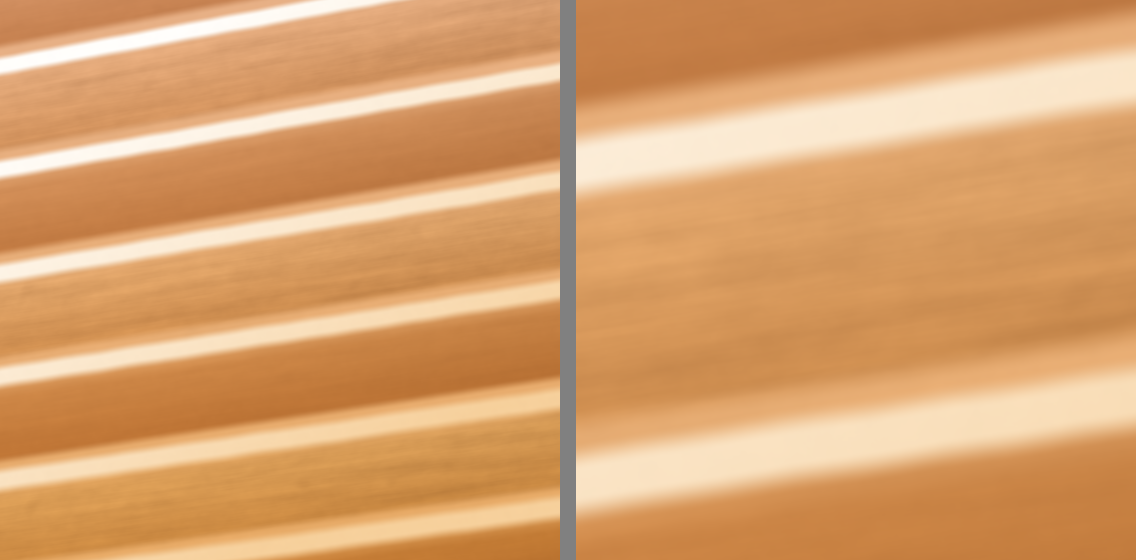
Left: the whole. Right: its middle third, enlarged.
Write a WebGL 2 fragment shader that draws this texture.

```glsl
#version 300 es
precision highp float;
// Sloping, softly lit wooden slats with bright rounded edges and fine grain.

uniform vec2 u_resolution;
out vec4 outColor;

const vec3 PALE_ROSE    = vec3(0.895, 0.665, 0.495);
const vec3 PALE_HONEY   = vec3(0.855, 0.610, 0.310);
const vec3 DEEP_ROSE    = vec3(0.835, 0.580, 0.400);
const vec3 DEEP_AMBER   = vec3(0.790, 0.500, 0.215);
const vec3 LIP_ROSE     = vec3(0.905, 0.690, 0.530);
const vec3 LIP_HONEY    = vec3(0.910, 0.670, 0.400);
const vec3 EDGE_CREAM   = vec3(0.965, 0.815, 0.610);
const vec3 EDGE_WHITE   = vec3(1.000, 0.995, 0.985);

vec2 hashGradient(vec2 cell) {
    vec2 h = vec2(dot(cell, vec2(127.1, 311.7)), dot(cell, vec2(269.5, 183.3)));
    return 2.0 * fract(sin(h) * 43758.545) - 1.0;
}

float gradientNoise(vec2 p) {
    vec2 i = floor(p), f = fract(p);
    vec2 w = f * f * f * (f * (f * 6.0 - 15.0) + 10.0);
    float a = dot(hashGradient(i), f);
    float b = dot(hashGradient(i + vec2(1, 0)), f - vec2(1, 0));
    float c = dot(hashGradient(i + vec2(0, 1)), f - vec2(0, 1));
    float d = dot(hashGradient(i + vec2(1, 1)), f - vec2(1, 1));
    return mix(mix(a, b, w.x), mix(c, d, w.x), w.y);
}

float fbm(vec2 p) {
    float sum = 0.0, amplitude = 0.5;
    for (int i = 0; i < 4; i++) {
        sum += amplitude * gradientNoise(p);
        p = p * 2.03 + 7.1;
        amplitude *= 0.55;
    }
    return sum;
}

// Slat number, growing downwards; whole numbers lie on the bright edges.
// The pitch widens to the right, so the edges fan out slightly.
float slatCoordinate(vec2 p) {
    float firstEdge = mix(0.117, -0.068, p.x);
    float pitch = mix(0.185, 0.1947, p.x);
    return (p.y - firstEdge) / pitch;
}

// Flat face: alternating pale and deep wood, darkening towards its lower side.
vec3 faceColor(vec2 p, float across, float pale, float warmth) {
    vec3 wood = mix(mix(DEEP_ROSE, DEEP_AMBER, warmth),
                    mix(PALE_ROSE, PALE_HONEY, warmth), pale);
    float shade = smoothstep(0.15, 0.82, across);
    wood *= 1.0 - shade * vec3(0.065, 0.115, 0.185);
    return wood * (1.0 - 0.035 * smoothstep(0.2, 1.0, p.x));
}

// Long streaks, soft mottling and sparse dark flecks in slat space.
float woodGrain(vec2 q, float strength) {
    float streaks = fbm(q * vec2(3.5, 9.0));
    float mottling = fbm(q * vec2(22.0, 7.0) + 31.0);
    float flecks = smoothstep(0.30, 0.60, gradientNoise(q * vec2(17.0, 4.5) + 53.0));
    return strength * (0.16 * streaks + 0.075 * mottling - 0.045 * flecks);
}

// Rounded edge highlight, blurrier further down.
float edgeGlow(float offset, float blur) {
    float above = 1.0 - smoothstep(0.035, 0.105 + blur, -offset);
    float below = 1.0 - smoothstep(0.045, 0.120 + blur, offset);
    return offset < 0.0 ? above : below;
}

void main() {
    vec2 uv = gl_FragCoord.xy / u_resolution;
    vec2 p = vec2(uv.x, 1.0 - uv.y);

    float slat = slatCoordinate(p);
    float index = floor(slat);
    float across = fract(slat);
    float offset = across - step(0.5, across);
    float pale = 1.0 - mod(index, 2.0);
    float warmth = clamp(0.95 * p.y + 0.12 * p.x, 0.0, 1.0);

    // Wooden face
    vec2 grainSpace = vec2(p.x, across) + vec2(3.7, 5.3) * index;
    float grain = woodGrain(grainSpace, mix(0.4, 1.0, pale));
    vec3 color = faceColor(p, across, pale, warmth);
    color *= 1.0 + grain * vec3(0.8, 1.0, 1.25);

    // Lighter lip leading up to the next edge
    float lip = smoothstep(0.765, 0.865, across + 0.02 * grain);
    vec3 lipColor = mix(LIP_ROSE, LIP_HONEY, warmth);
    color = mix(color, lipColor * (1.0 + 0.2 * grain), lip);

    // Faint light spilling onto the top of the face
    color = mix(color, lipColor, 0.45 * (1.0 - smoothstep(0.08, 0.24, across)));

    // Bright edge, white at upper left and cream at lower right
    float whiteness = clamp(1.25 - p.y - 0.6 * p.x, 0.0, 1.0);
    vec3 edgeColor = mix(EDGE_CREAM, EDGE_WHITE, whiteness);
    float uneven = 0.012 * gradientNoise(vec2(p.x * 14.0, floor(slat + 0.5) * 4.3));
    color = mix(color, edgeColor, edgeGlow(offset + uneven, 0.04 * p.y));

    // Fine overall softness in tone
    color += 0.012 * fbm(p * 48.0);
    outColor = vec4(clamp(color, 0.0, 1.0), 1.0);
}
```
